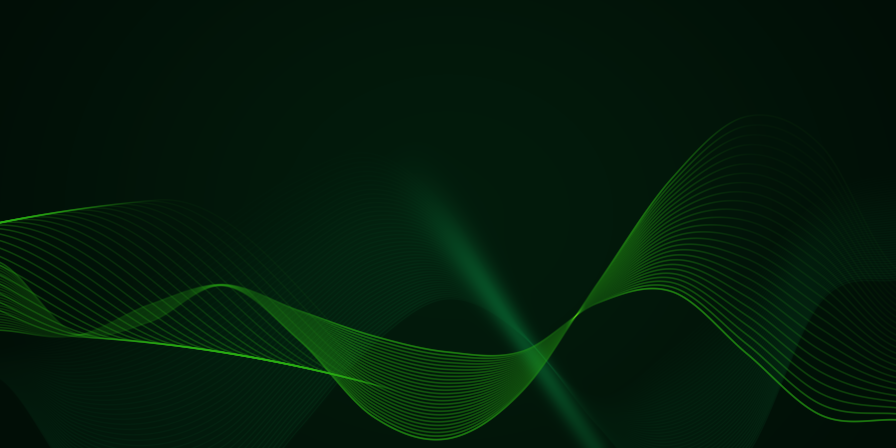
Write a Shadertoy shader that draws this background.

```glsl
const int KNOTS = 13;
const float KNOT_STEP = 1.0 / 6.0;

// Heights at evenly spaced knots for the borders of both ribbons
const float FRONT_A[KNOTS] = float[KNOTS](.263, .25, .32, .365, .307, .25, .214, .216, .323, .349, .211, .073, .063);
const float FRONT_B[KNOTS] = float[KNOTS](.414, .257, .281, .362, .242, .07, .021, .128, .367, .602, .74, .674, .401);
const float BACK_A[KNOTS] = float[KNOTS](.154, -.068, -.172, -.146, .042, .232, .333, .25, .05, -.107, -.016, .328, .375);
const float BACK_B[KNOTS] = float[KNOTS](.219, .271, .375, .505, .61, .656, .531, .26, .115, .219, .375, .557, .61);

const vec3 EDGE_DARK = vec3(.003, .035, .015);
const vec3 CENTER_GREEN = vec3(.008, .105, .045);
const vec3 TEAL = vec3(.025, .30, .15);
const vec3 LEAF = vec3(.16, .68, .07);
const vec3 LIME = vec3(.55, .95, .10);

// Smooth curve through the knots: height and slope at x
vec2 spline(float knots[KNOTS], float x) {
    float s = clamp(x / KNOT_STEP, 0.0, float(KNOTS - 1));
    int i = min(int(s), KNOTS - 2);
    float f = s - float(i);
    float a = knots[i], b = knots[i + 1];
    float ma = .5 * (b - knots[max(i - 1, 0)]);
    float mb = .5 * (knots[min(i + 2, KNOTS - 1)] - a);
    float c2 = 3.0 * (b - a) - 2.0 * ma - mb;
    float c3 = 2.0 * (a - b) + ma + mb;
    float height = a + f * (ma + f * (c2 + f * c3));
    float slope = (ma + f * (2.0 * c2 + 3.0 * f * c3)) / KNOT_STEP;
    return vec2(height, slope);
}

// Antialiased stroke around a curve given as height and slope
float stroke(float y, vec2 curve, float halfWidth, float pixel) {
    float d = abs(y - curve.x) * inversesqrt(1.0 + curve.y * curve.y);
    return 1.0 - smoothstep(max(halfWidth - pixel, 0.0), halfWidth + pixel, d);
}

// Bright ribbon that fans out on both sides of its twist
float frontRibbon(vec2 p, float pixel) {
    const int LINES = 26;
    vec2 a = spline(FRONT_A, p.x), b = spline(FRONT_B, p.x);
    float density = clamp(abs(a.x - b.x) / .15, .13, 1.0);
    float rightFade = smoothstep(1.35, 1.7, p.x);
    float light = 0.0;
    for (int i = 0; i < LINES; i++) {
        float t = float(i) / float(LINES - 1);
        float border = smoothstep(.44, .5, abs(t - .5));
        float weight = mix(1.0, exp(-3.2 * t), rightFade) * (.5 + .5 * border);
        light += weight * stroke(p.y, mix(a, b, t), .0012, pixel);
    }
    return light * density * mix(.5, 1.0, smoothstep(.1, .7, p.x));
}

// Lines that fall one after another onto a common lower border
float fallingLines(vec2 p, float pixel) {
    const int LINES = 24;
    const float REACH = .3;
    float lower = .253 - .16 * p.x * p.x;
    float rise = .25 + .2 * p.x;
    float light = 0.0;
    for (int i = 0; i < LINES; i++) {
        float center = mix(-.12, .65, float(i) / float(LINES - 1));
        float q = clamp((p.x - center + REACH) / (2.0 * REACH), 0.0, 1.0);
        float g = 1.0 - q * q * (3.0 - 2.0 * q);
        float fall = -3.0 * q * (1.0 - q) / REACH;
        vec2 curve = vec2(lower + rise * g, -.32 * p.x + .2 * g + rise * fall);
        light += exp(-5.5 * p.x * g) * stroke(p.y, curve, .001, pixel);
    }
    return .38 * light * (1.0 - smoothstep(.55, .9, p.x));
}

// Faint wide ribbon with a soft fill
float backRibbon(vec2 p, float pixel) {
    const int LINES = 44;
    vec2 a = spline(BACK_A, p.x), b = spline(BACK_B, p.x);
    float spread = b.x - a.x;
    float across = (p.y - a.x) / max(spread, .01);
    float fill = smoothstep(-.02, .04, across) * (1.0 - smoothstep(.5, 1.05, across));
    float light = 0.0;
    for (int i = 0; i < LINES; i++) {
        float t = float(i) / float(LINES - 1);
        light += (1.0 - .85 * t) * stroke(p.y, mix(a, b, t), .0008, pixel);
    }
    return (.13 * light + .1 * fill) * clamp(spread / .3, .1, 1.0);
}

// Soft beam along a segment, narrower and brighter toward its lower part
float beam(vec2 p, vec2 start, vec2 end) {
    vec2 axis = end - start;
    float h = dot(p - start, axis) / dot(axis, axis);
    float d = length(p - start - axis * clamp(h, 0.0, 1.0));
    float width = mix(.05, .024, smoothstep(0.0, .7, h));
    float along = smoothstep(-.1, .55, h) * mix(1.0, .65, smoothstep(.7, 1.0, h));
    return along * exp(-d * d / (width * width));
}

void mainImage(out vec4 fragColor, in vec2 fragCoord) {
    vec2 p = fragCoord / iResolution.y;
    float pixel = 1.0 / iResolution.y;

    // Vignetted backdrop
    vec2 fromCenter = (p - vec2(1.0, .52)) / vec2(1.0, .85);
    vec3 color = mix(EDGE_DARK, CENTER_GREEN, exp(-dot(fromCenter, fromCenter)));

    // Distant ribbon and beam
    color += TEAL * backRibbon(p, pixel);
    color += TEAL * .65 * beam(p, vec2(.9, .635), vec2(1.328, 0.0));

    // Bright lines, turning lime near the twist
    float light = frontRibbon(p, pixel) + fallingLines(p, pixel);
    float heat = exp(-18.0 * dot(p - vec2(1.3, .32), p - vec2(1.3, .32)));
    vec3 ink = mix(LEAF, LIME, heat * smoothstep(.6, 2.5, light));
    color = mix(color, ink, 1.0 - exp(-1.1 * light));

    fragColor = vec4(color, 1.0);
}
```
